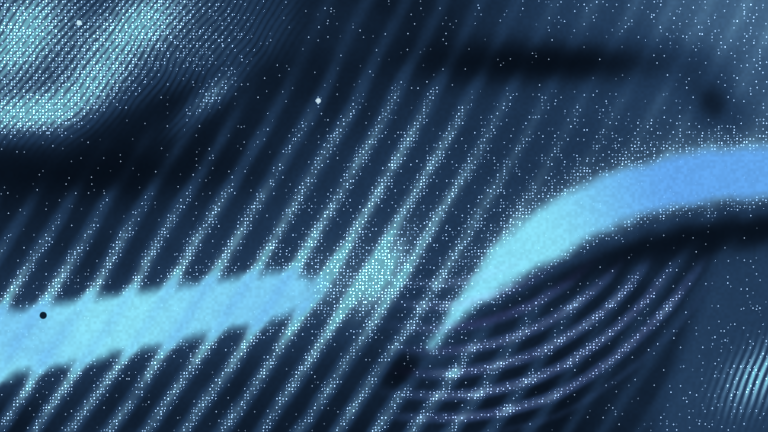
Write a Shadertoy shader that draws this texture.

```glsl
float hash(vec2 p) {
    vec3 q = fract(vec3(p.xyx) * 0.1031);
    q += dot(q, q.yzx + 33.33);
    return fract((q.x + q.y) * q.z);
}

float noise(vec2 p) {
    vec2 i = floor(p), f = fract(p);
    f = f * f * (3.0 - 2.0 * f);
    return mix(mix(hash(i), hash(i + vec2(1, 0)), f.x),
               mix(hash(i + vec2(0, 1)), hash(i + vec2(1, 1)), f.x), f.y);
}

float fbm(vec2 p) {
    float sum = 0.0, amp = 0.5;
    for (int i = 0; i < 4; i++) {
        sum += amp * noise(p);
        p = mat2(1.6, 1.2, -1.2, 1.6) * p + 7.3;
        amp *= 0.5;
    }
    return sum;
}

// Distance to a quadratic curve in x, curve parameter in y
vec2 curve(vec2 p, vec2 a, vec2 b, vec2 c) {
    const float STEPS = 14.0;
    vec2 best = vec2(9.0, 0.0), from = a;
    for (float i = 1.0; i <= STEPS; i++) {
        float t = i / STEPS;
        vec2 to = mix(mix(a, b, t), mix(b, c, t), t), d = to - from;
        float h = clamp(dot(p - from, d) / dot(d, d), 0.0, 1.0);
        float dist = length(p - from - d * h);
        if (dist < best.x) best = vec2(dist, (i - 1.0 + h) / STEPS);
        from = to;
    }
    return best;
}

// Soft ellipse leaning to the right by slant
float blob(vec2 p, vec2 center, vec2 radius, float slant) {
    vec2 q = p - center;
    q.x -= slant * q.y;
    q /= radius;
    return exp(-dot(q, q));
}

float ridge(float phase, float sharpness) {
    return pow(0.5 + 0.5 * cos(6.2832 * phase), sharpness);
}

float below(float edge, float width, float x) {
    return 1.0 - smoothstep(edge - width, edge + width, x);
}

vec3 palette(float v) {
    vec3 c = mix(vec3(0.02, 0.05, 0.09), vec3(0.13, 0.23, 0.35), smoothstep(0.0, 0.3, v));
    c = mix(c, vec3(0.26, 0.40, 0.54), smoothstep(0.25, 0.5, v));
    c = mix(c, vec3(0.44, 0.64, 0.77), smoothstep(0.45, 0.7, v));
    return mix(c, vec3(0.53, 0.87, 0.96), smoothstep(0.65, 0.95, v));
}

// Scattered round grains: coverage in x, random shade in y
vec2 grains(vec2 p, float scale, float density, float pixel) {
    vec2 cell = floor(p * scale), f = fract(p * scale);
    vec2 center = 0.3 + 0.4 * vec2(hash(cell + 3.1), hash(cell + 17.7));
    float blur = pixel * scale * 0.6;
    float dotMask = below(0.27, blur, length(f - center));
    return vec2(dotMask * step(hash(cell + 41.3), density), hash(cell + 71.9));
}

void mainImage(out vec4 fragColor, in vec2 fragCoord) {
    vec2 p = fragCoord / iResolution.y;
    float pixel = 1.0 / iResolution.y;
    float cloud = fbm(p * 4.0), fine = fbm(p * 22.0);

    // Dark ground, lighter towards the upper right
    float v = 0.04 + 0.14 * cloud;
    v += 0.38 * smoothstep(0.95, 1.8, p.x) * smoothstep(0.4, 1.0, p.y);
    v += 0.12 * blob(p, vec2(0.95, 0.55), vec2(0.45, 0.25), 0.5);

    // Slanted ribs
    float across = p.x - 0.72 * p.y + 0.12 * p.y * p.y + 0.025 * cloud;
    float rib = ridge(across / 0.088, 2.5);
    float ribTop = 0.46 + 0.36 * min(p.x, 0.9);
    float ribArea = below(ribTop, 0.17, p.y) * below(1.15, 0.25, p.x);
    v += rib * ribArea * (0.18 + 0.32 * fine);
    v += 0.07 * rib * smoothstep(0.5, 0.9, p.x);

    // Bright band on the left
    float ribbonY = 0.2 + 0.18 * p.x;
    float halfWidth = 0.085 - 0.03 * p.x - 0.2 * max(p.x - 0.62, 0.0);
    float leftDist = abs(p.y - ribbonY) - halfWidth - 0.018 * (rib - 0.5) - 0.02 * (fine - 0.5);
    float leftBand = below(0.0, 0.022, leftDist) * below(0.74, 0.05, p.x);
    float leftGlow = exp(-max(leftDist, 0.0) / 0.055) * below(0.85, 0.17, p.x);
    v += leftGlow * (0.2 + 0.28 * rib);
    v += 0.38 * blob(p, vec2(0.82, 0.36), vec2(0.13, 0.10), 0.5) * (0.6 + 0.6 * rib);
    v += 0.65 * blob(p, vec2(0.885, 0.36), vec2(0.028, 0.085), 0.55);

    // Lower right arcs
    float radius = length(p - vec2(1.0, 0.75)) + 0.02 * cloud;
    float arcArea = smoothstep(0.85, 1.1, p.x) * below(0.76, 0.03, radius) * below(0.36, 0.07, p.y);
    float arcs = ridge(radius / 0.052, 2.0) * arcArea;
    v += arcs * (0.16 + 0.4 * fine);

    // Slate cloth at the lower right, with a streaked glint
    float slate = smoothstep(-0.03, 0.03, p.x - 1.51 - 0.36 * p.y) * below(0.43, 0.06, p.y);
    v = mix(v, 0.23 + 0.1 * cloud, slate);
    float glint = blob(p, vec2(1.76, 0.13), vec2(0.07, 0.07), 0.5);
    v += 0.7 * glint * ridge((p.x - 0.35 * p.y) / 0.017 + 2.0 * cloud, 1.0);

    // Shadowed folds
    vec2 fold = curve(p, vec2(0.93, 0.14), vec2(1.35, 0.47), vec2(1.82, 0.48));
    v *= 1.0 - 0.92 * below(0.035, 0.04, fold.x);
    v *= 1.0 - 0.85 * blob(p, vec2(1.27, 0.855), vec2(0.34, 0.055), 0.0);
    v *= 1.0 - 0.7 * blob(p, vec2(1.65, 0.76), vec2(0.06, 0.07), -0.3);
    v *= 1.0 - 0.7 * blob(p, vec2(0.2, 0.60), vec2(0.38, 0.07), 1.0);

    // Sweeping band on the right
    vec2 sweep = curve(p, vec2(1.0, 0.2), vec2(1.30, 0.62), vec2(1.82, 0.6));
    float sweepWidth = mix(0.008, 0.058, smoothstep(0.0, 0.4, sweep.y));
    float rightDist = sweep.x - sweepWidth - 0.02 * (fine - 0.5);
    float rightBand = below(0.0, 0.02, rightDist);
    v += 0.42 * exp(-max(rightDist, 0.0) / 0.035);

    // Streaked patches at the upper left
    float patches = blob(p, vec2(0.05, 0.92), vec2(0.09, 0.10), 0.5)
        + blob(p, vec2(0.09, 0.74), vec2(0.13, 0.045), 1.0)
        + blob(p, vec2(0.21, 0.80), vec2(0.07, 0.08), 0.6)
        + blob(p, vec2(0.31, 0.94), vec2(0.09, 0.08), 0.7)
        + 0.8 * blob(p, vec2(0.48, 0.77), vec2(0.035, 0.06), 0.9);
    float corner = smoothstep(-0.04, 0.07, p.y - 0.68 - 0.3 * p.x) * below(0.6, 0.14, p.x);
    float threads = ridge((p.x - 0.75 * p.y) / 0.019 + 4.0 * cloud, 0.8);
    v += corner * (0.12 + 0.22 * threads);
    v += patches * (0.25 + 0.9 * cloud) * (0.62 + 0.4 * threads);

    // Colour of the ground and of the two bands
    vec3 color = palette(clamp(v, 0.0, 1.0));
    vec3 cyan = vec3(0.53, 0.87, 0.96), blue = vec3(0.38, 0.65, 0.93);
    float sheen = smoothstep(0.25, 0.75, cloud) * 0.5 + 0.25 * rib;
    color = mix(color, mix(cyan, blue, sheen * 0.75), leftBand);
    color = mix(color, mix(cyan, blue, smoothstep(0.35, 0.75, sweep.y)), rightBand);
    color += vec3(0.05, 0.01, 0.05) * arcs;

    // Grains gather where the light fades
    float band = max(leftBand, rightBand);
    float fringe = smoothstep(0.16, 0.5, v) * (1.0 - band) * (1.0 - 0.7 * slate);
    fringe *= 1.0 - 0.75 * smoothstep(0.9, 1.5, p.x) * smoothstep(0.62, 0.8, p.y);
    vec2 grain = grains(p, 135.0, 0.035 + 0.6 * fringe, pixel);
    color *= 1.0 - 0.22 * fringe * (1.0 - grain.x);
    color += grain.x * (0.12 + 0.38 * grain.y) * (1.0 - 0.85 * band) * vec3(0.9, 0.95, 1.0);
    color *= 0.96 + 0.08 * noise(p * 150.0);

    // Stray bubbles
    color = mix(color, vec3(0.05, 0.12, 0.18), below(0.008, pixel, length(p - vec2(0.1, 0.27))));
    color = mix(color, vec3(0.75, 0.9, 0.95), below(0.006, pixel, length(p - vec2(0.183, 0.947))));
    color = mix(color, vec3(0.75, 0.85, 0.9), below(0.006, pixel, length(p - vec2(0.737, 0.767))));
    fragColor = vec4(clamp(color, 0.0, 1.0), 1.0);
}
```
